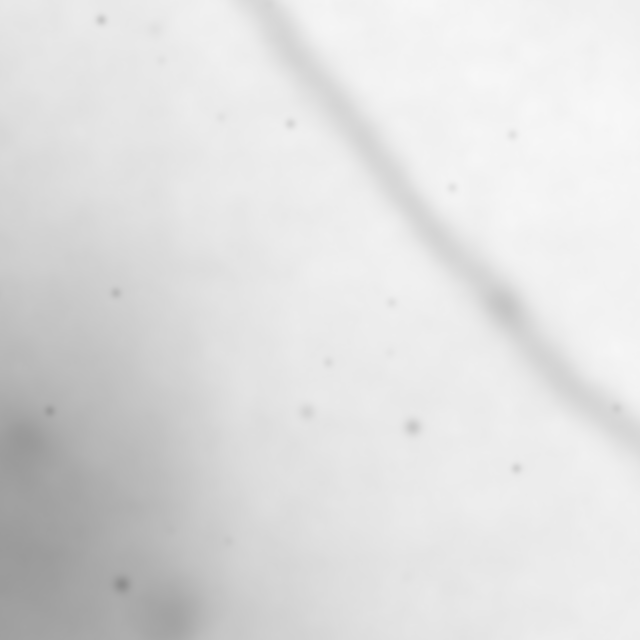
This texture is drawn by a WebGL 1 fragment shader. Its source:

```glsl
precision highp float;
// A pale, softly mottled grey surface crossed by one blurred diagonal vein.
// Gaussian shadows darken the lower left; value noise adds the clouds and
// faint grain, and a jittered grid scatters a few small specks.

uniform vec2 u_resolution;

float hash(vec2 p) {
  return fract(sin(dot(p, vec2(127.1, 311.7))) * 43758.5453);
}

float valueNoise(vec2 p) {
  vec2 cell = floor(p);
  vec2 f = fract(p);
  f = f * f * (3.0 - 2.0 * f);
  return mix(mix(hash(cell), hash(cell + vec2(1.0, 0.0)), f.x),
             mix(hash(cell + vec2(0.0, 1.0)), hash(cell + 1.0), f.x), f.y);
}

// Fractal noise centred on zero
float clouds(vec2 p) {
  float sum = 0.0;
  float amplitude = 0.5;
  for (int i = 0; i < 4; i++) {
    sum += amplitude * (valueNoise(p) - 0.5);
    p = mat2(1.6, 1.2, -1.2, 1.6) * p + 7.3;
    amplitude *= 0.5;
  }
  return sum;
}

// Soft round falloff, 1 at the centre
float blob(vec2 offset, float radius) {
  return exp(-dot(offset, offset) / (radius * radius));
}

// Approximate signed distance to a gently bending curve
float veinDistance(vec2 p) {
  float t = p.x - 0.4;
  float curve = 1.0 - 1.45 * t + 0.48 * t * t;
  float slope = -1.45 + 0.96 * t;
  return (p.y - curve) / sqrt(1.0 + slope * slope);
}

// Sparse specks, each kept inside its own grid cell
float specks(vec2 p) {
  float sum = 0.0;
  for (int i = 0; i < 2; i++) {
    float layer = float(i);
    vec2 q = p * (7.0 + 4.0 * layer) + 3.7 * layer;
    vec2 cell = floor(q);
    vec2 centre = 0.3 + 0.4 * vec2(hash(cell + 5.1), hash(cell + 9.7));
    float strength = smoothstep(0.85, 1.0, hash(cell + 2.3));
    sum += strength * blob(fract(q) - centre, 0.09);
  }
  return sum;
}

void main() {
  vec2 uv = gl_FragCoord.xy / u_resolution;
  vec2 warped = uv + 0.09 * vec2(clouds(uv * 4.0), clouds(uv * 4.0 + 31.0));

  // Pale ground, lightest at the upper right
  float shade = 0.925 + 0.025 * smoothstep(0.9, 1.7, uv.x + uv.y);

  // Broad shadow in the lower left, fading up the left side and along the foot
  shade -= 0.26 * blob((warped - vec2(0.05, 0.12)) * vec2(1.0, 0.7), 0.31);
  shade -= 0.06 * exp(-warped.x / 0.12) * (1.0 - 0.5 * uv.y);
  shade -= 0.05 * blob((warped - vec2(0.5, 0.0)) * vec2(0.5, 1.0), 0.13);

  // Darker blotches within the shadow
  shade -= 0.07 * blob(warped - vec2(0.03, 0.32), 0.05);
  shade -= 0.09 * blob(warped - vec2(0.25, 0.04), 0.05);

  // Vein with a knot partway along
  float across = veinDistance(uv + 0.02 * clouds(uv * 7.0));
  float veinDepth = 0.10 + 0.05 * clouds(uv * 6.0 + 12.0);
  shade -= veinDepth * exp(-across * across / 0.0011);
  shade -= 0.06 * blob(uv - vec2(0.79, 0.525), 0.035);

  // Clouding, fine mottling and specks
  shade += 0.045 * clouds(uv * 5.0 + 3.0);
  shade += 0.03 * clouds(uv * 24.0 + 17.0);
  shade -= 0.13 * specks(uv);

  gl_FragColor = vec4(vec3(clamp(shade, 0.0, 0.97)), 1.0);
}
```
